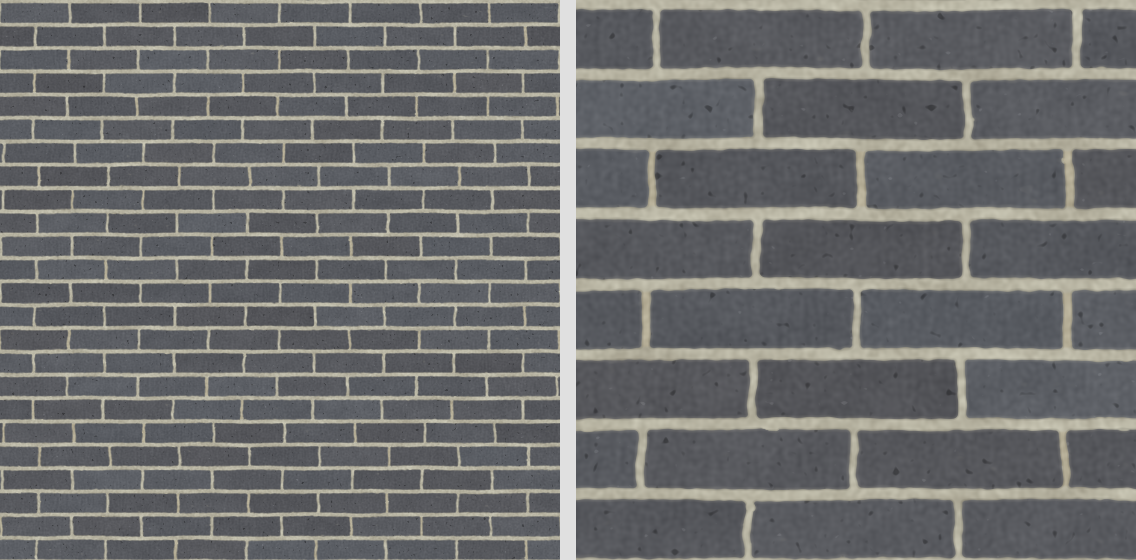
Left: the whole. Right: its middle third, enlarged.
Give the GLSL for this texture, as a WebGL 1 fragment shader.

```glsl
precision highp float;
// Weathered charcoal brick wall in running bond with pale, uneven mortar.

uniform vec2 u_resolution;

vec2 hash(vec2 c) {
  return fract(sin(vec2(dot(c, vec2(127.1, 311.7)), dot(c, vec2(269.5, 183.3)))) * 43758.5);
}

vec2 gradient(vec2 cell, vec2 period) {
  return hash(mod(cell, period) + 0.37) * 2.0 - 1.0;
}

// Gradient noise, wrapping once over the canvas; freq must be whole numbers.
float noise(vec2 uv, vec2 freq) {
  vec2 p = uv * freq;
  vec2 i = floor(p), f = p - i;
  vec2 w = f * f * f * (f * (f * 6.0 - 15.0) + 10.0);
  vec2 e = vec2(1.0, 0.0);
  float a = dot(gradient(i, freq), f);
  float b = dot(gradient(i + e.xy, freq), f - e.xy);
  float c = dot(gradient(i + e.yx, freq), f - e.yx);
  float d = dot(gradient(i + e.xx, freq), f - e.xx);
  return mix(mix(a, b, w.x), mix(c, d, w.x), w.y);
}

void main() {
  vec2 uv = gl_FragCoord.xy / u_resolution;
  float pixel = 1.0 / min(u_resolution.x, u_resolution.y);

  // 24 slightly wavy courses, counted downward for the bond pattern.
  float y = uv.y * 24.0 + 0.06 + 0.07 * noise(uv, vec2(10.0, 24.0));
  float row = mod(floor(y), 24.0);
  float course = 23.0 - row;
  float drift = 0.06 - 0.12 * fract((floor(course / 2.0) + 3.0) / 6.0);

  // 8 bricks per course, alternate courses shifted by half a brick.
  float x = uv.x * 8.0 - 0.5 * mod(course, 2.0) - drift;
  x += 0.025 * noise(uv, vec2(16.0, 48.0));
  float joint = floor(x + 0.5);
  vec2 jointId = vec2(mod(joint, 8.0), row);
  float across = x - joint - 0.025 * (hash(jointId + 5.3).x - 0.5);
  vec2 brickId = vec2(mod(joint - step(across, 0.0), 8.0), row);
  vec2 tone = hash(brickId + 11.7);

  // Distance into the brick, with rounded corners and ragged edges.
  float bed = abs(fract(y + 0.5) - 0.5) / 24.0;
  float jointHalf = 0.0021 + 0.0007 * hash(jointId).y;
  vec2 inset = vec2(abs(across) / 8.0 - jointHalf, bed - 0.0036);
  float edge = 0.0025 - length(max(0.0025 - inset, 0.0));
  edge += 0.0011 * noise(uv, vec2(150.0)) + 0.0008 * noise(uv, vec2(64.0, 96.0));
  float chip = smoothstep(0.3, 0.55, noise(uv, vec2(72.0, 120.0)));
  edge -= 0.0012 * chip;

  // Brick face: per-brick tint, vertical drag marks, grain and small pits.
  float grain = noise(uv, vec2(256.0));
  float drag = noise(uv, vec2(230.0, 60.0));
  float cloud = noise(uv, vec2(24.0, 40.0));
  vec3 brick = mix(vec3(0.335, 0.338, 0.355), vec3(0.355, 0.368, 0.392), tone.x);
  brick += 0.025 * (tone.y - 0.5) + 0.045 * grain + 0.03 * drag + 0.03 * cloud;
  float pits = smoothstep(0.3, 0.55, noise(uv, vec2(190.0, 170.0)));
  brick *= 1.0 - 0.3 * pits;
  float fleck = smoothstep(0.42, 0.6, noise(uv, vec2(210.0, 240.0)));
  brick += 0.06 * fleck;
  brick += vec3(0.07, 0.065, 0.05) * (1.0 - smoothstep(0.0, 0.0021, edge));

  // Mortar: cream with sandy stains, dimmer where it meets the bricks.
  float stain = 0.62 + 0.7 * noise(uv, vec2(20.0, 72.0)) + 0.4 * noise(uv, vec2(140.0));
  vec3 mortar = mix(vec3(0.63, 0.61, 0.54), vec3(0.78, 0.77, 0.70), clamp(stain, 0.0, 1.0));
  mortar = mix(mortar, vec3(0.70, 0.65, 0.53), 0.4 * step(0.75, hash(jointId + 2.9).x)
    * step(inset.x, 0.0) * smoothstep(0.0, 0.002, inset.y));
  mortar += 0.07 * grain;
  mortar *= mix(0.86, 1.0, smoothstep(0.0, 0.0016, -edge));

  float face = smoothstep(-0.8 * pixel, 0.8 * pixel, edge);
  gl_FragColor = vec4(mix(mortar, brick, face), 1.0);
}
```
